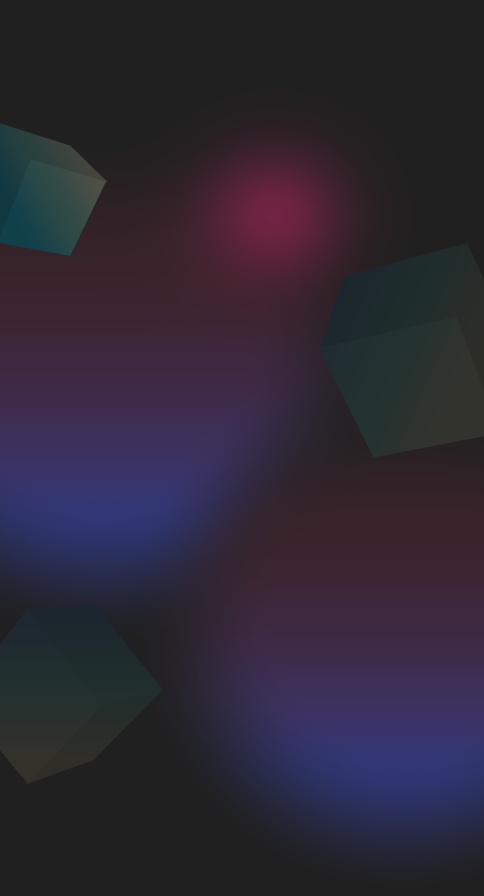
This background is drawn by a WebGL 2 fragment shader. Its source:

```glsl
#version 300 es
precision highp float;

uniform vec2 u_resolution;
out vec4 fragColor;

#define BASE vec3(0.125, 0.125, 0.125)
#define BLUE vec3(0.190, 0.220, 0.490)
#define VIOLET vec3(0.240, 0.195, 0.370)
#define PLUM vec3(0.245, 0.160, 0.260)
#define WINE vec3(0.230, 0.140, 0.170)
#define PINK vec3(0.460, 0.140, 0.270)
#define BLOB_BLUR 0.085
#define GLOW_SIZE vec2(0.055, 0.050)

// Vertical ramp, measured upward from the bottom of a blob
vec3 blobRamp(float h) {
    vec3 c = mix(BLUE, VIOLET, smoothstep(0.04, 0.15, h));
    c = mix(c, PLUM, smoothstep(0.12, 0.23, h));
    c = mix(c, WINE, smoothstep(0.20, 0.33, h));
    return mix(c, BASE, smoothstep(0.30, 0.51, h));
}

// Soft disc filled with the ramp
vec3 addBlob(vec3 col, vec2 p, vec2 center, float radius) {
    float d = length(p - center) - radius;
    float cover = 1.0 - smoothstep(-BLOB_BLUR, BLOB_BLUR, d);
    return mix(col, blobRamp(p.y - center.y + radius), cover);
}

float cross2(vec2 a, vec2 b) {
    return a.x * b.y - a.y * b.x;
}

// Smooth coverage of a convex quad with either winding
float quadCover(vec2 p, vec2 q[4]) {
    float winding = sign(cross2(q[1] - q[0], q[2] - q[0]));
    float d = -1.0;
    for (int i = 0; i < 4; i++) {
        vec2 edge = q[(i + 1) % 4] - q[i];
        d = max(d, -winding * cross2(normalize(edge), p - q[i]));
    }
    return clamp(1.0 - d * u_resolution.y, 0.0, 1.0);
}

// Three faces share the near corner; the rim holds the six outer corners
vec3 addCube(vec3 col, vec2 p, vec2 near, vec2 rim[6], vec3 shade,
             vec2 from, vec2 to, vec3 low, vec3 mid, vec3 high) {
    vec2 axis = to - from;
    float t = clamp(dot(p - from, axis) / dot(axis, axis), 0.0, 1.0);
    vec3 tint = mix(low, mid, smoothstep(0.0, 0.55, t));
    tint = mix(tint, high, smoothstep(0.45, 1.0, t));
    for (int i = 0; i < 3; i++) {
        int k = 2 * i;
        vec2 face[4] = vec2[4](near, rim[k], rim[k + 1], rim[(k + 2) % 6]);
        col = mix(col, tint * shade[i], quadCover(p, face));
    }
    return col;
}

void main() {
    vec2 p = gl_FragCoord.xy / u_resolution.y;
    vec3 col = BASE;

    // Large blurred discs
    col = addBlob(col, p, vec2(0.117, 0.602), 0.240);
    col = addBlob(col, p, vec2(0.452, 0.306), 0.226);

    // Pink glow
    vec2 g = (p - vec2(0.306, 0.760)) / GLOW_SIZE;
    col = mix(col, PINK, 0.95 * exp(-0.5 * dot(g, g)));

    // Upper left cube
    col = addCube(col, p, vec2(0.034, 0.823),
        vec2[6](vec2(0.118, 0.798), vec2(0.078, 0.715), vec2(-0.003, 0.730),
                vec2(-0.040, 0.780), vec2(-0.010, 0.865), vec2(0.078, 0.837)),
        vec3(1.0, 0.88, 0.87), vec2(0.013, 0.753), vec2(0.111, 0.805),
        vec3(0.07, 0.25, 0.29), vec3(0.18, 0.29, 0.28), vec3(0.31, 0.31, 0.28));

    // Right cube
    col = addCube(col, p, vec2(0.509, 0.646),
        vec2[6](vec2(0.357, 0.611), vec2(0.384, 0.691), vec2(0.521, 0.728),
                vec2(0.573, 0.618), vec2(0.557, 0.517), vec2(0.417, 0.490)),
        vec3(0.90, 0.88, 1.0), vec2(0.352, 0.648), vec2(0.527, 0.570),
        vec3(0.125, 0.165, 0.20), vec3(0.135, 0.195, 0.19), vec3(0.20, 0.20, 0.175));

    // Lower left cube
    col = addCube(col, p, vec2(0.112, 0.212),
        vec2[6](vec2(0.030, 0.319), vec2(0.104, 0.326), vec2(0.181, 0.230),
                vec2(0.104, 0.152), vec2(0.031, 0.126), vec2(-0.046, 0.219)),
        vec3(0.96, 0.93, 1.0), vec2(0.060, 0.320), vec2(0.060, 0.140),
        vec3(0.115, 0.155, 0.19), vec3(0.135, 0.19, 0.18), vec3(0.20, 0.195, 0.165));

    fragColor = vec4(col, 1.0);
}
```
